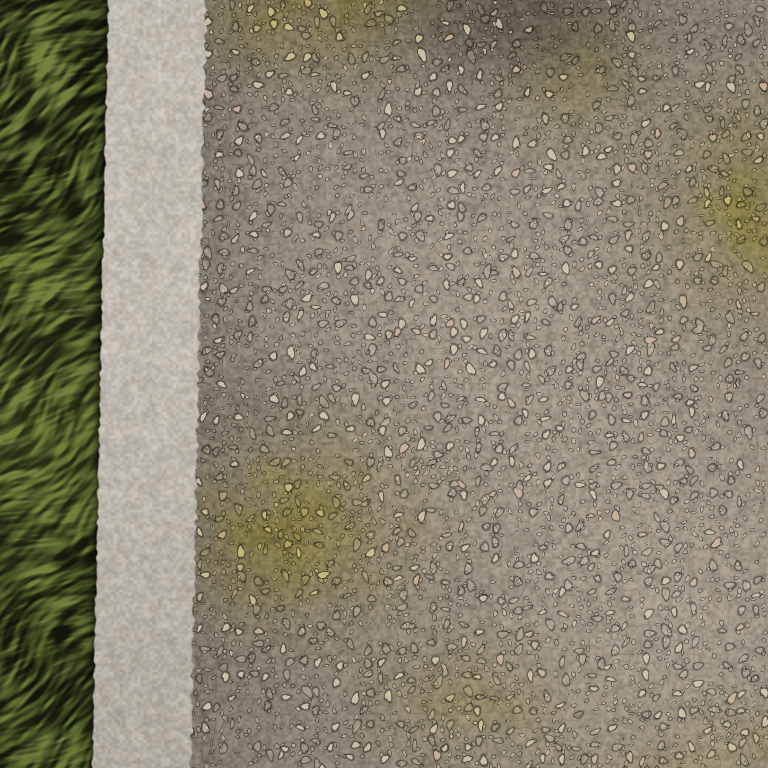
A WebGL 1 fragment shader for this texture:

```glsl
precision highp float;
// Mossy pebbled asphalt beside a pale kerb and a strip of wind-swept grass, seen from above.
uniform vec2 u_resolution;

float hash(vec2 p) {
  vec3 q = fract(vec3(p.xyx) * 0.1031);
  q += dot(q, q.yzx + 33.33);
  return fract((q.x + q.y) * q.z);
}

vec2 hash2(vec2 p) {
  return vec2(hash(p), hash(p + vec2(37.2, 91.7)));
}

float valueNoise(vec2 p) {
  vec2 cell = floor(p);
  vec2 f = fract(p);
  f = f * f * (3.0 - 2.0 * f);
  float low = mix(hash(cell), hash(cell + vec2(1.0, 0.0)), f.x);
  float high = mix(hash(cell + vec2(0.0, 1.0)), hash(cell + 1.0), f.x);
  return mix(low, high, f.y);
}

// Soft blob that falls off from its centre.
float patchMask(vec2 p, vec2 centre, vec2 size) {
  vec2 d = (p - centre) / size;
  return exp(-dot(d, d));
}

// Scattered angular pebbles: x = signed distance in cells, y = random tone.
vec2 pebbles(vec2 p, float density, float seed) {
  vec2 home = floor(p);
  vec2 nearest = vec2(1.0, 0.0);
  for (int j = -1; j <= 1; j++) {
    for (int i = -1; i <= 1; i++) {
      vec2 cell = home + vec2(float(i), float(j));
      vec2 rnd = hash2(cell + seed);
      vec2 shape = hash2(cell + seed + 53.0);
      vec2 d = p - cell - 0.15 - 0.7 * rnd;
      float turn = 0.9 + (shape.x - 0.5) * 2.6;
      d = mat2(cos(turn), -sin(turn), sin(turn), cos(turn)) * d;
      d.y *= 1.15 + shape.y;
      float a = atan(d.y, d.x);
      float wobble = 0.14 * sin(2.0 * a + 6.3 * rnd.x) + 0.12 * sin(3.0 * a + 6.3 * rnd.y);
      float radius = mix(0.17, 0.38, shape.y * rnd.x + 0.3 * shape.x);
      float dist = length(d) - radius * (1.0 + wobble);
      float tone = hash(cell + seed + 11.0);
      if (hash(cell + seed + 29.0) < density && dist < nearest.x) nearest = vec2(dist, tone);
    }
  }
  return nearest;
}

// Lays pebbles with a dark rim and a lit body over the ground colour.
vec3 layPebbles(vec3 ground, vec2 p, float density, float seed, float paleShare) {
  vec2 stone = pebbles(p, density, seed);
  float body = 1.0 - smoothstep(-0.08, 0.02, stone.x);
  float rim = exp(-pow((stone.x - 0.05) / 0.075, 2.0));
  float pale = smoothstep(1.0 - paleShare, 1.12 - paleShare, stone.y);
  vec3 tint = mix(vec3(0.82, 0.78, 0.69), vec3(0.80, 0.70, 0.62), step(0.93, stone.y));
  vec3 fill = mix(ground * 1.08, tint, 0.15 + 0.75 * pale);
  return mix(ground * (1.0 - 0.36 * rim), fill, body);
}

// Long thin streaks along a leaning, gently bent direction.
float blades(vec2 p, float lean, vec2 frequency, float seed) {
  float along = p.x * cos(lean) + p.y * sin(lean);
  float across = p.y * cos(lean) - p.x * sin(lean);
  across += 0.008 * sin(23.0 * p.x + 17.0 * p.y) + 0.006 * sin(41.0 * p.y + seed);
  return valueNoise(vec2(along, across) * frequency + seed);
}

vec3 grassColour(vec2 p) {
  float a = blades(p, 0.55, vec2(32.0, 165.0), 3.0);
  float b = blades(p, 0.85, vec2(38.0, 190.0), 47.0);
  float c = blades(p, 0.30, vec2(45.0, 240.0), 81.0);
  float blade = smoothstep(0.22, 0.85, 0.42 * a + 0.38 * b + 0.20 * c);
  float clump = valueNoise(p * vec2(17.0, 12.0) + 9.0);
  float lit = patchMask(p, vec2(0.05, 0.42), vec2(0.14, 0.11));
  lit += 0.6 * patchMask(p, vec2(0.08, 0.63), vec2(0.12, 0.07));
  float light = blade * (0.72 + 0.4 * clump) + 0.22 * lit;
  vec3 colour = mix(vec3(0.07, 0.08, 0.035), vec3(0.44, 0.51, 0.23), clamp(light, 0.0, 1.0));
  float straw = smoothstep(0.72, 0.9, c) * blade;
  return mix(colour, vec3(0.52, 0.49, 0.33), 0.45 * straw);
}

vec3 kerbColour(vec2 p) {
  float grain = 0.6 * valueNoise(p * 260.0) + 0.4 * valueNoise(p * 120.0 + 7.0) - 0.5;
  vec3 colour = mix(vec3(0.69, 0.67, 0.63), vec3(0.75, 0.73, 0.69), smoothstep(0.0, 0.6, p.y));
  return colour + 0.17 * grain + vec3(0.02, 0.0, -0.02) * (valueNoise(p * 70.0) - 0.5);
}

float mossAmount(vec2 p) {
  float moss = patchMask(p, vec2(0.38, 0.31), vec2(0.13, 0.10));
  moss += 0.85 * patchMask(p, vec2(0.41, 1.00), vec2(0.13, 0.08));
  moss += 0.95 * patchMask(p, vec2(1.00, 0.73), vec2(0.11, 0.12));
  moss += 0.45 * patchMask(p, vec2(0.75, 0.91), vec2(0.08, 0.08));
  moss += 0.40 * patchMask(p, vec2(0.61, 0.08), vec2(0.11, 0.07));
  moss += 0.40 * patchMask(p, vec2(0.95, 0.01), vec2(0.12, 0.06));
  return clamp(moss * (0.55 + 0.75 * valueNoise(p * 26.0)), 0.0, 1.0);
}

vec3 asphaltColour(vec2 p, float fromKerb) {
  float light = 0.53 + 0.08 * patchMask(p, vec2(0.62, 0.62), vec2(0.32, 0.27));
  light += 0.09 * patchMask(p, vec2(0.88, 0.20), vec2(0.32, 0.30));
  light -= 0.15 * patchMask(p, vec2(0.67, 0.98), vec2(0.16, 0.09));
  light -= 0.05 * exp(-fromKerb * 14.0) + 0.03 * patchMask(p, vec2(0.36, 0.47), vec2(0.12, 0.05));
  float grain = 0.6 * valueNoise(p * 270.0) + 0.4 * valueNoise(p * 140.0 + 5.0) - 0.5;
  float crease = 1.0 - smoothstep(0.0, 0.13, abs(valueNoise(p * 105.0 + 19.0) - 0.5));
  vec3 colour = vec3(1.04, 0.975, 0.88) * (light + 0.16 * grain - 0.055 * crease);
  colour = layPebbles(colour, p * 88.0, 0.55, 17.0, 0.16);
  colour = layPebbles(colour, p * 47.0, 0.62, 61.0, 0.42);
  return mix(colour, colour * vec3(0.93, 0.91, 0.50), 0.8 * mossAmount(p));
}

void main() {
  vec2 p = gl_FragCoord.xy / u_resolution;
  float soft = 1.2 / min(u_resolution.x, u_resolution.y);
  float fray = valueNoise(vec2(p.y * 150.0, 4.0)) - 0.5;
  float grassEdge = 0.120 + 0.021 * p.y + 0.003 * fray;
  float kerbEdge = 0.248 + 0.020 * p.y + 0.005 * fray;

  vec3 kerb = kerbColour(p);
  vec3 grass = grassColour(p) * (1.0 - 0.65 * exp(-max(grassEdge - p.x, 0.0) * 170.0));
  vec3 asphalt = asphaltColour(p, max(p.x - kerbEdge, 0.0));
  vec3 colour = mix(grass, kerb, smoothstep(-soft, soft, p.x - grassEdge));
  colour = mix(colour, asphalt, smoothstep(-soft, soft, p.x - kerbEdge));
  gl_FragColor = vec4(clamp(colour, 0.0, 1.0), 1.0);
}
```
